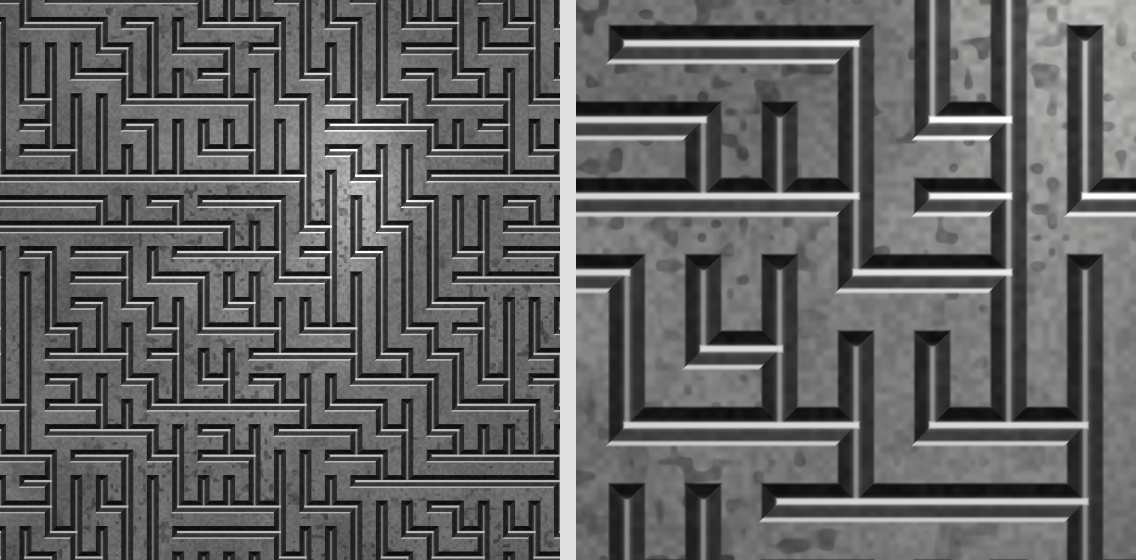
Left: the whole. Right: its middle third, enlarged.
Write a WebGL 1 fragment shader that draws this pattern.

```glsl
precision highp float;
// A worn steel plate carved with a maze of square-cornered grooves.
// Each lattice node links east or south (a binary tree maze); the distance
// to the links shapes trench, central ridge and lit lip, over noisy metal.

uniform vec2 u_resolution;

const float CELLS = 22.0;        // lattice nodes across the canvas
const float GROOVE = 0.235;      // half width of a groove, in cells
const float RIDGE = 0.032;       // half width of the central ridge
const vec3 STEEL = vec3(1.0, 0.997, 0.99);

float hash(vec2 p) {
    vec3 q = fract(p.xyx * 0.1031);
    q += dot(q, q.yzx + 33.33);
    return fract((q.x + q.y) * q.z);
}

float noise(vec2 p) {
    vec2 i = floor(p);
    vec2 f = fract(p);
    f = f * f * (3.0 - 2.0 * f);
    float low = mix(hash(i), hash(i + vec2(1.0, 0.0)), f.x);
    float high = mix(hash(i + vec2(0.0, 1.0)), hash(i + 1.0), f.x);
    return mix(low, high, f.y);
}

float fbm(vec2 p) {
    float sum = 0.0;
    float gain = 0.5;
    for (int i = 0; i < 5; i++) {
        sum += gain * noise(p);
        p = p * 2.03 + 17.3;
        gain *= 0.5;
    }
    return sum;
}

// 1 if the node links east, 0 if it links south; a slow bias makes long runs
float linksEast(vec2 node) {
    node += 40.0;
    float bias = 0.6 * (noise(node * 0.37) - 0.5);
    return step(0.5 + bias, hash(node + 7.0));
}

// Square-ended distances to the nearest horizontal (x) and vertical (y) link
vec2 linkDistances(vec2 p) {
    vec2 node = floor(p + 0.5);
    vec2 q = p - node;
    float east = linksEast(node);
    float west = linksEast(node - vec2(1.0, 0.0));
    float south = 1.0 - east;
    float north = 1.0 - linksEast(node + vec2(0.0, 1.0));
    vec2 over = max(max(q - vec2(east, north), -q - vec2(west, south)), 0.0);
    vec2 d = max(over, abs(q.yx));
    return d + 1.0 - vec2(max(east, west), max(north, south));
}

float grooveDistance(vec2 p) {
    vec2 d = linkDistances(p);
    return min(d.x, d.y);
}

// Direction pointing away from the nearest groove centre
vec2 grooveSlope(vec2 p, float e) {
    vec2 h = vec2(e, 0.0);
    return vec2(grooveDistance(p + h.xy) - grooveDistance(p - h.xy),
                grooveDistance(p + h.yx) - grooveDistance(p - h.yx)) / (2.0 * e);
}

// Soft line of given half width around zero
float line(float d, float halfWidth, float soft) {
    return 1.0 - smoothstep(halfWidth - soft, halfWidth + soft, abs(d));
}

// Mottled metal with fine grain and patches of small pits
float plateTone(vec2 uv) {
    float mottle = fbm(uv * 8.0) - 0.48;
    float grain = noise(uv * 230.0) - 0.5;
    float patches = smoothstep(0.4, 0.65, fbm(uv * 5.0 + 31.0));
    float pits = smoothstep(0.66, 0.85, noise(uv * 120.0 + 9.0)) * patches;
    float blots = smoothstep(0.80, 0.88, noise(uv * 38.0 + 53.0));
    return 0.435 + 0.22 * mottle + 0.09 * grain - 0.13 * pits - 0.05 * blots;
}

// Broad light with a small glare right of and above the centre
float lightLevel(vec2 uv) {
    vec2 broad = uv - vec2(0.52, 0.58);
    vec2 glare = (uv - vec2(0.63, 0.68)) * vec2(1.0, 0.8);
    return 0.86 + 0.22 * exp(-5.0 * dot(broad, broad))
         + 0.42 * exp(-75.0 * dot(glare, glare));
}

void main() {
    float side = min(u_resolution.x, u_resolution.y);
    vec2 uv = gl_FragCoord.xy / side;
    vec2 p = uv * CELLS - vec2(0.0, 0.1);
    float soft = max(0.025, 0.6 * CELLS / side);

    vec2 links = linkDistances(p);
    float d = min(links.x, links.y);
    vec2 slope = grooveSlope(p, 0.02);
    float below = smoothstep(0.2, 0.8, -slope.y);
    float above = smoothstep(0.2, 0.8, slope.y);
    float right = smoothstep(0.2, 0.8, slope.x);

    // Trench walls: black at the top, dim at the sides, grey at the bottom
    float wall = 0.13 + 0.05 * right + 0.10 * below - 0.06 * above;
    wall += 0.10 * (1.0 - smoothstep(0.03, 0.11, d));
    wall += 0.05 * (noise(uv * 200.0 + 5.0) - 0.5);

    float tone = plateTone(uv);
    tone = mix(wall, tone, smoothstep(GROOVE - soft, GROOVE + soft, d));

    // Lit lower lip, then the ridge, brighter where it runs across
    tone = mix(tone, 0.76, below * line(d - GROOVE - 0.005, 0.03, soft));
    tone = mix(tone, 0.58, 0.85 * line(links.y, RIDGE, soft));
    tone = mix(tone, 0.80, line(links.x, RIDGE + 0.01, soft));

    gl_FragColor = vec4(STEEL * clamp(tone * lightLevel(uv), 0.0, 1.0), 1.0);
}
```
